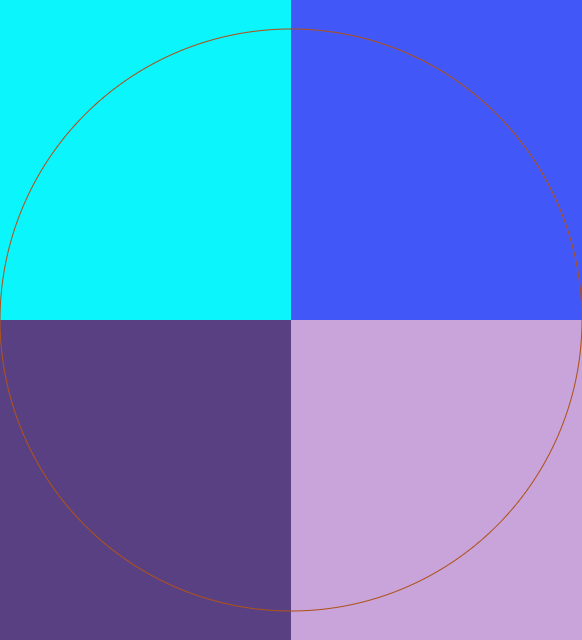
Give the GLSL for this background, as a Shadertoy shader.

```glsl
// Four flat colour quadrants with a thin rust ring spanning the canvas width.

// Antialiased step across an edge at zero, one pixel wide
float edge(float signedDist, float pixel) {
    return clamp(signedDist / pixel + 0.5, 0.0, 1.0);
}

// Antialiased coverage of a thin line that may be narrower than a pixel
float lineCover(float dist, float width, float pixel) {
    float cover = (0.5 * (width + pixel) - abs(dist)) / pixel;
    return clamp(cover, 0.0, min(1.0, width / pixel));
}

void mainImage(out vec4 fragColor, in vec2 fragCoord) {
    // Centred coordinates, one unit per canvas width
    float pixel = 1.0 / iResolution.x;
    vec2 p = (fragCoord - 0.5 * iResolution.xy) * pixel;

    // Quadrants
    vec3 cyan = vec3(0.04, 0.96, 0.99);
    vec3 blue = vec3(0.26, 0.34, 0.97);
    vec3 purple = vec3(0.35, 0.25, 0.51);
    vec3 lilac = vec3(0.79, 0.645, 0.855);
    float right = edge(p.x, pixel);
    float top = edge(p.y, pixel);
    vec3 color = mix(mix(purple, lilac, right), mix(cyan, blue, right), top);

    // Ring touching the left and right sides
    vec3 rust = vec3(0.68, 0.32, 0.10);
    color = mix(color, rust, lineCover(length(p) - 0.5, 0.0018, pixel));

    fragColor = vec4(color, 1.0);
}
```
